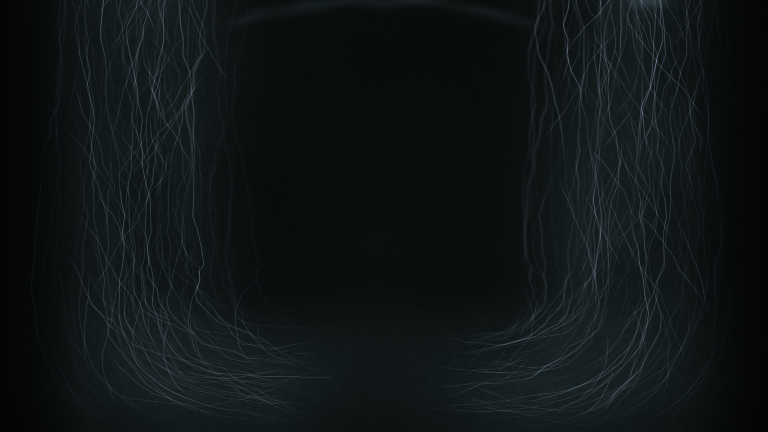
Write a WebGL 1 fragment shader that draws this background.

```glsl
precision highp float;
// Dark misty passage framed by hanging cobwebs that sweep inward across the floor.

uniform vec2 u_resolution;

float hash(vec2 p) {
    vec3 q = fract(vec3(p.xyx) * 0.1031);
    q += dot(q, q.yzx + 33.33);
    return fract((q.x + q.y) * q.z);
}

float noise(vec2 p) {
    vec2 i = floor(p), f = fract(p);
    f = f * f * (3.0 - 2.0 * f);
    return mix(mix(hash(i), hash(i + vec2(1.0, 0.0)), f.x),
               mix(hash(i + vec2(0.0, 1.0)), hash(i + 1.0), f.x), f.y);
}

float fbm(vec2 p) {
    float sum = 0.0, amp = 0.5;
    for (int i = 0; i < 4; i++) {
        sum += amp * noise(p);
        p = p * 2.03 + 17.0;
        amp *= 0.5;
    }
    return sum;
}

// Kinked thread offset and its slope at position t.
vec2 kink(float t, float freq, float amp, float seed) {
    float cell = floor(t * freq);
    float a = hash(vec2(cell + 60.0, seed));
    float b = hash(vec2(cell + 61.0, seed));
    return amp * vec2(mix(a, b, t * freq - cell) - 0.5, (b - a) * freq);
}

float strand(float d, float halfWidth, float softness) {
    return 1.0 - smoothstep(halfWidth - softness, halfWidth + softness, d);
}

// Long threads; path.x runs across them, path.y along them.
float threads(vec2 path, float a, float side, float pixel) {
    float sum = 0.0;
    for (int i = 0; i < 46; i++) {
        float seed = float(i) * 3.7 + side * 211.0 + 5.0;
        float r = hash(vec2(seed, 7.0));
        float base = 0.35 + 0.44 * (float(i) + r) / 46.0;
        vec2 bend = kink(path.y, 2.3, 0.12, seed)
                  + kink(path.y, 8.0, 0.034, seed + 1.3)
                  + kink(path.y, 27.0, 0.011, seed + 2.1);
        float d = abs(path.x - base - bend.x) / sqrt(1.0 + bend.y * bend.y);
        float blur = 0.004 * (1.0 - smoothstep(0.37, 0.45, base));
        float power = mix(0.06, 0.46, r * r * r) * (1.0 - 120.0 * blur);
        power *= 1.0 - 0.65 * smoothstep(0.60, 0.76, base);
        power *= 0.2 + 1.2 * noise(vec2(path.y * 9.0, seed));
        float tip = 0.07 + 0.16 * hash(vec2(seed, 19.0));
        sum += strand(d, 0.0009, 0.8 * pixel + blur) * power * smoothstep(tip, tip + 0.13, a);
    }
    return sum;
}

// Short slanted threads that branch between the long ones.
float branches(vec2 path, float a, float side, float pixel) {
    float sum = 0.0;
    for (int i = 0; i < 100; i++) {
        float seed = float(i) * 2.9 + side * 307.0 + 400.0;
        float r = hash(vec2(seed, 3.0));
        float spread = hash(vec2(seed, 11.0)) + hash(vec2(seed, 13.0));
        vec2 start = vec2(0.37 + 0.19 * spread, 0.58 - 1.25 * fract(float(i) * 0.618 + 0.1 * r));
        float t = path.y - start.y;
        float lean = 1.5 * (hash(vec2(seed, 23.0)) - 0.5);
        vec2 bend = kink(path.y, 17.0, 0.022, seed) + kink(path.y, 41.0, 0.006, seed + 1.7);
        bend += vec2(lean * t, lean);
        float d = abs(path.x - start.x - bend.x) / sqrt(1.0 + bend.y * bend.y);
        float extent = 0.04 + 0.13 * r;
        float window = 1.0 - smoothstep(0.5 * extent, extent, abs(t));
        sum += strand(d, 0.0007, 0.8 * pixel) * window * mix(0.10, 0.30, hash(vec2(seed, 31.0)));
    }
    return sum * smoothstep(0.10, 0.28, a);
}

void main() {
    vec2 p = (gl_FragCoord.xy - 0.5 * u_resolution) / u_resolution.y;
    float pixel = 1.0 / u_resolution.y;
    float side = step(0.0, p.x);
    float a = abs(p.x);

    // Bent coordinates: straight down the walls, then around onto the floor.
    vec2 corner = max(vec2(a - 0.15, -1.35 * (p.y + 0.1)), 0.0);
    float across = 0.15 + pow(dot(corner * corner, corner) + 1e-9, 1.0 / 3.0);
    float along = max(p.y, -0.1) - 0.35 * atan(corner.y, corner.x + 1e-4)
                - max(0.15 - a, 0.0);
    vec2 path = vec2(across, along);

    // Mist on the walls and floor around the black opening.
    float mist = fbm(p * vec2(3.0, 2.4) + 8.0);
    float wall = smoothstep(0.22, 0.50, across) * (1.0 - smoothstep(0.56, 0.92, a));
    wall *= mix(0.45, 1.0, smoothstep(0.0, 0.4, a));
    float ground = smoothstep(-0.14, -0.36, p.y) * (1.0 - smoothstep(0.45, 0.85, a));
    vec3 color = vec3(0.031, 0.040, 0.041) + vec3(0.016, 0.021, 0.021) * mist;
    color += vec3(0.032, 0.048, 0.050) * wall * (0.4 + 0.9 * mist);
    color += vec3(0.013, 0.018, 0.019) * ground * (0.5 + mist);
    color += 0.012 * (0.3 + wall) * (noise(p * vec2(110.0, 130.0) + 300.0) - 0.5);

    // Threads, with a faint haze where the web is dense.
    float band = smoothstep(0.34, 0.48, across) * (1.0 - smoothstep(0.60, 0.80, across));
    band *= smoothstep(0.08, 0.38, a);
    float patchy = smoothstep(0.3, 0.75, noise(path * vec2(9.0, 6.0) + side * 31.0));
    float web = threads(path, a, side, pixel) + branches(path, a, side, pixel);
    web *= smoothstep(-0.51, -0.40, p.y) * (0.85 + 0.25 * smoothstep(0.0, 0.5, p.y));
    color += vec3(0.53, 0.58, 0.68) * web;
    color += vec3(0.014, 0.019, 0.021) * band * patchy;

    // Blurred web hanging in an arch across the top.
    float sag = p.y - 0.497 + 0.42 * a * a + 0.016 * (noise(vec2(p.x * 14.0, 3.0)) - 0.5);
    float arch = exp(-sag * sag / 0.00022) * (1.0 - smoothstep(0.25, 0.42, a));
    color += vec3(0.05, 0.065, 0.07) * arch * (0.2 + noise(p * vec2(12.0, 40.0)));
    vec2 knot = (p - vec2(0.61, 0.5)) * vec2(0.7, 1.5);
    color += vec3(0.10, 0.12, 0.14) * exp(-dot(knot, knot) / 0.0008);

    // Darkened outer edges.
    color *= 1.0 - 0.6 * smoothstep(0.66, 0.90, a);
    color *= 1.0 - 0.2 * smoothstep(-0.38, -0.5, p.y);
    gl_FragColor = vec4(color, 1.0);
}
```
